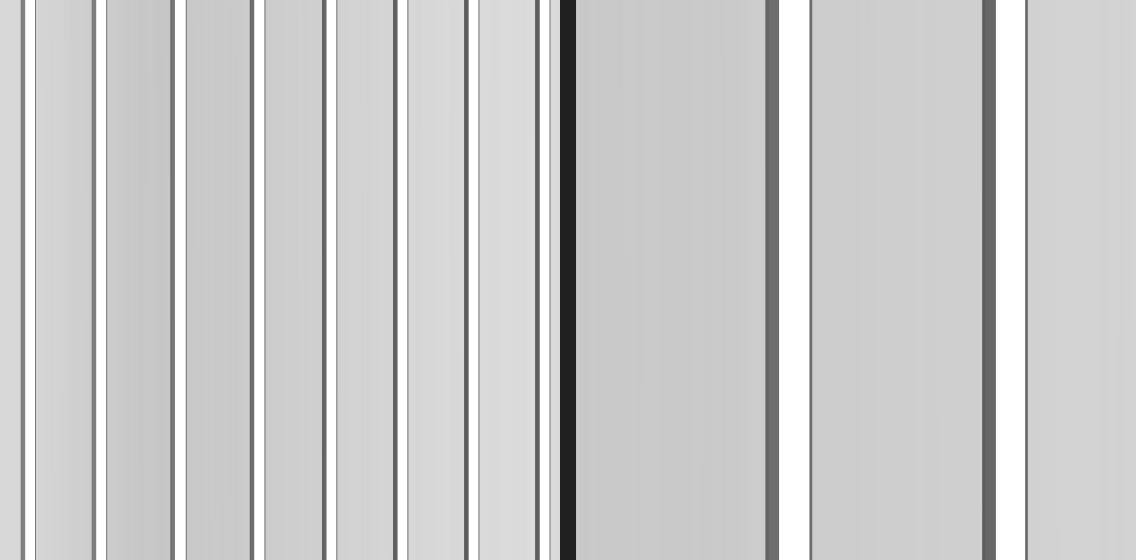
Left: the whole. Right: its middle third, enlarged.
This pattern is drawn by a Shadertoy shader. Its source:

```glsl
const int GAP_COUNT = 8;
const float FIRST_GAP = 0.054;
const float PITCH = 0.1269;
const float EDGE_WIDTH = 0.0081;
const float HAIRLINE_WIDTH = 0.0016;

float hash(float n) {
    return fract(sin(n * 127.1) * 43758.5453);
}

float noise(float x) {
    float cell = floor(x);
    return mix(hash(cell), hash(cell + 1.0), smoothstep(0.0, 1.0, x - cell));
}

// Share of a pixel-wide window at x that lies between left and right
float coverage(float x, float left, float right, float pixel) {
    float overlap = min(right, x + 0.5 * pixel) - max(left, x - 0.5 * pixel);
    return clamp(overlap / pixel, 0.0, 1.0);
}

// Even spacing, with two wider panels left of the middle
float gapCenter(float index) {
    return FIRST_GAP + PITCH * index
         + 0.0143 * clamp(index - 1.0, 0.0, 2.0)
         + 0.0018 * clamp(index - 3.0, 0.0, 1.0);
}

// Sheet brightness: a soft valley with fine vertical streaks
float panelTone(float x, float y) {
    float falling = mix(0.857, 0.775, smoothstep(-0.05, 0.32, x));
    float rising = mix(0.782, 0.855, smoothstep(0.25, 0.95, x));
    float tone = mix(falling, rising, smoothstep(0.30, 0.35, x));
    float streaks = 0.008 * (noise(x * 75.0) - 0.5);
    float grain = 0.006 * (noise(x * 230.0 + 0.4 * y) - 0.5);
    return tone + streaks + grain;
}

// One gap: dark side face, white opening, thin outline on the right
float drawGap(float tone, float x, float center, float halfWidth, float pixel) {
    float left = center - halfWidth;
    float right = center + halfWidth;
    float faceStart = left - EDGE_WIDTH;
    float faceTone = mix(0.51, 0.37, smoothstep(0.0, 0.85, center));

    tone = mix(tone, faceTone, coverage(x, faceStart, left, pixel));
    float rim = coverage(x, faceStart, faceStart + 0.0018, pixel);
    tone = mix(tone, faceTone - 0.05, 0.7 * rim);
    tone = mix(tone, 1.0, coverage(x, left, right, pixel));
    return mix(tone, 0.42, coverage(x, right, right + HAIRLINE_WIDTH, pixel));
}

void mainImage(out vec4 fragColor, in vec2 fragCoord) {
    vec2 uv = fragCoord / iResolution.xy;
    float pixel = 1.0 / iResolution.x;
    float tone = panelTone(uv.x, uv.y);

    for (int i = 0; i < GAP_COUNT; i++) {
        float center = gapCenter(float(i));
        float widening = 0.0010 * exp(-pow((center - 0.34) / 0.12, 2.0));
        tone = drawGap(tone, uv.x, center, 0.0087 + widening, pixel);
    }

    fragColor = vec4(vec3(tone), 1.0);
}
```
